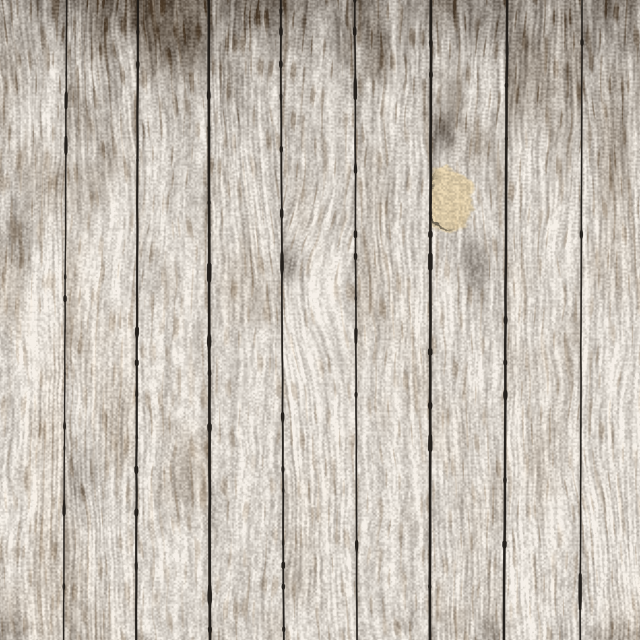
Write a WebGL 1 fragment shader that draws this texture.

```glsl
precision highp float;
uniform vec2 u_resolution;

float hash(vec2 p) {
  return fract(sin(dot(p, vec2(127.1, 311.7))) * 43758.5453);
}

float noise(vec2 p) {
  vec2 i = floor(p), f = fract(p);
  f = f * f * (3.0 - 2.0 * f);
  return mix(mix(hash(i), hash(i + vec2(1.0, 0.0)), f.x),
             mix(hash(i + vec2(0.0, 1.0)), hash(i + 1.0), f.x), f.y);
}

float fbm(vec2 p) {
  float sum = 0.0, gain = 0.5;
  for (int i = 0; i < 4; i++) {
    sum += gain * noise(p);
    p = p * 2.03 + 17.3;
    gain *= 0.5;
  }
  return sum / 0.9375;
}

// Soft round falloff, 1 at the centre
float blob(vec2 p, vec2 centre, vec2 radius) {
  vec2 q = (p - centre) / radius;
  return exp(-dot(q, q));
}

void main() {
  vec2 p = gl_FragCoord.xy / u_resolution;
  float pixel = 1.0 / u_resolution.y;

  // Planks: slightly uneven widths and leaning seams
  float lean = (p.y - 0.5) * 0.005 * sin(p.x * 9.0 + 0.6);
  float x = p.x - lean - 0.1016 + 0.0008 * (noise(vec2(p.x * 5.0, p.y * 22.0)) - 0.5);
  float u = (x + 0.0065 * sin(3.898 * x)) / 0.1152;
  float plank = floor(u) + 1.0;
  float seam = floor(u + 0.5);
  float seamDist = abs(u - seam) * 0.1152;
  float seed = hash(vec2(plank, 4.7));
  vec2 offset = vec2(plank * 13.7, seed * 31.0);

  // Knots and stains, each confined to its plank
  float onKnotted = 1.0 - step(0.5, abs(plank - 4.0));
  float onPatched = 1.0 - step(0.5, abs(plank - 6.0));
  float knot = onKnotted * blob(p, vec2(0.448, 0.59), vec2(0.022, 0.035));
  float stain = knot
    + onPatched * blob(p, vec2(0.69, 0.79), vec2(0.022, 0.035))
    + onPatched * blob(p, vec2(0.74, 0.59), vec2(0.020, 0.045))
    + 0.6 * (1.0 - step(0.5, abs(plank - 1.0))) * blob(p, vec2(0.125, 0.25), vec2(0.03, 0.06))
    + 0.5 * blob(p, vec2(0.02, 0.62), vec2(0.05, 0.05));

  // Grain bends along each plank and around the knot
  float bend = 0.045 * (fbm(vec2(p.x * 7.0, p.y * 3.5) + offset) - 0.5)
    + 0.035 * onKnotted * blob(p, vec2(0.47, 0.54), vec2(0.08, 0.12));
  vec2 g = vec2(p.x + bend, p.y) + offset;
  float streak = noise(g * vec2(150.0, 9.0));
  float fibre = noise(g * vec2(310.0, 45.0));
  float pore = smoothstep(0.56, 0.92, noise(g * vec2(210.0, 26.0) + 5.0));
  float rings = sin(g.x * 750.0 + 4.0 * noise(g * vec2(18.0, 6.0)));
  float ringArea = smoothstep(0.35, 0.7, noise(vec2(p.x * 9.0, p.y * 4.0) + offset));
  float speck = noise(p * 330.0);
  float weave = sin(p.x * 900.0) * sin(p.y * 900.0);

  // Weathering: darker at the top, mottled below
  float blotch = smoothstep(0.45, 0.8, fbm(vec2(p.x * 13.0, p.y * 7.0) + offset));
  float patchy = fbm(vec2(p.x * 30.0, p.y * 14.0) + offset);
  float top = smoothstep(0.55, 1.05, p.y);
  float tone = 0.92 + 0.07 * (seed - 0.5);
  tone += 0.26 * (streak - 0.5) + 0.20 * (fibre - 0.5) + 0.26 * (speck - 0.5);
  tone += 0.06 * rings * ringArea + 0.015 * weave;
  tone -= pore * (0.17 + 0.14 * top);
  tone -= blotch * (0.13 + 0.20 * top) + top * 0.32 * patchy;
  tone -= 0.28 * smoothstep(0.89, 1.03, p.y + 0.10 * (patchy - 0.5));
  tone -= stain * (0.12 + 0.55 * patchy);
  tone -= 0.14 * (1.0 - smoothstep(0.0, 0.07, p.x)) * patchy;
  tone -= 0.20 * smoothstep(0.5, 0.7, patchy) * (1.0 - smoothstep(0.0, 0.06, p.y));
  tone -= 0.13 * exp(-seamDist / 0.004);

  vec3 darkWood = vec3(0.27, 0.225, 0.18);
  vec3 paleWood = vec3(0.95, 0.922, 0.882);
  vec3 color = mix(darkWood, paleWood, clamp(tone, 0.0, 1.03));
  color += vec3(0.018, 0.0, -0.022) * (pore + 0.6 * blotch - 0.4);

  // Bare yellow patch with a cracked rim
  vec2 q = (p - vec2(0.704, 0.688)) / vec2(0.038, 0.052);
  float rim = length(q) - 1.0 + 0.8 * (fbm(p * 45.0) - 0.5);
  float bare = onPatched * (1.0 - smoothstep(-0.12, 0.08, rim));
  color = mix(color, vec3(0.88, 0.80, 0.64) * (0.86 + 0.22 * speck), bare * 0.8);
  float crack = 1.0 - smoothstep(0.02, 0.08, abs(rim + 0.15));
  color *= 1.0 - 0.5 * onPatched * crack * smoothstep(0.0, 0.9, -q.x - 0.4 * q.y);

  // Dark gaps, some thinner than others, with chipped edges
  float gap = 0.0017 - 0.0005 * cos(1.745 * seam);
  gap += 0.0014 * smoothstep(0.72, 0.95, noise(vec2(seam * 7.0, p.y * 60.0)));
  float gapMask = 1.0 - smoothstep(gap - 0.7 * pixel, gap + 0.7 * pixel, seamDist);
  color = mix(color, vec3(0.11, 0.095, 0.08), gapMask * 0.95);

  gl_FragColor = vec4(clamp(color, 0.0, 1.0), 1.0);
}
```
